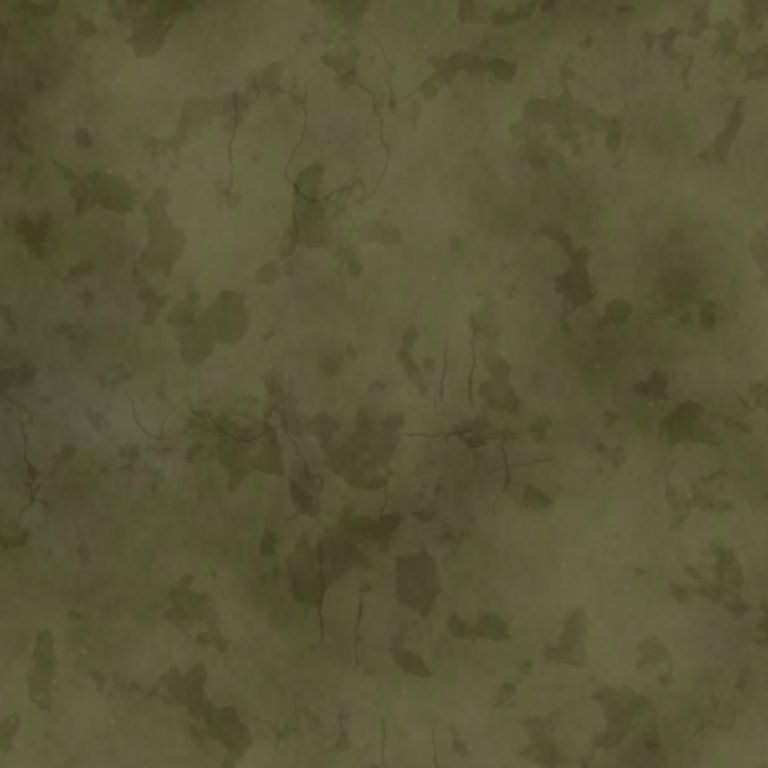
A WebGL 1 fragment shader for this texture:

```glsl
precision highp float;
uniform vec2 u_resolution;

float hash(vec2 p) {
  vec3 q = fract(vec3(p.xyx) * 0.1031);
  q += dot(q, q.yzx + 33.33);
  return fract((q.x + q.y) * q.z);
}

float noise(vec2 p) {
  vec2 cell = floor(p), f = fract(p);
  f = f * f * f * (f * (f * 6.0 - 15.0) + 10.0);
  float low = mix(hash(cell), hash(cell + vec2(1.0, 0.0)), f.x);
  float high = mix(hash(cell + vec2(0.0, 1.0)), hash(cell + 1.0), f.x);
  return mix(low, high, f.y);
}

// Rotated octaves, centred on zero
float fbm(vec2 p) {
  float sum = 0.0, weight = 0.5;
  for (int i = 0; i < 5; i++) {
    sum += weight * (noise(p) - 0.5);
    p = mat2(1.6, 1.2, -1.2, 1.6) * p + 17.3;
    weight *= 0.5;
  }
  return sum;
}

// Faint broken hairlines along the level line of a noise field
float hairlines(vec2 p) {
  float ridge = abs(fbm(p * vec2(9.0, 6.0) + 71.0));
  float patches = smoothstep(0.02, 0.2, fbm(p * 5.0 + 113.0));
  return patches * (1.0 - smoothstep(0.0, 0.025, ridge));
}

// Short wandering cracks, mostly upright
float cracks(vec2 p) {
  float depth = 0.0;
  for (int i = 0; i < 9; i++) {
    float id = float(i) + 3.0;
    vec2 centre = vec2(0.3 + 0.65 * hash(vec2(id, 1.7)), 0.15 + 0.8 * hash(vec2(id, 5.3)));
    vec2 d = p - centre;
    if (i > 6) d = d.yx;
    d.x += 0.025 * fbm(vec2(d.y * 22.0, id * 9.0)) + d.y * 0.2 * (hash(vec2(id, 8.1)) - 0.5);
    float reach = 0.04 + 0.06 * hash(vec2(id, 11.9));
    float width = 0.002 + 0.002 * noise(vec2(d.y * 40.0, id));
    float line = 1.0 - smoothstep(0.0, width * 1.6, abs(d.x));
    float ends = 1.0 - smoothstep(reach * 0.6, reach, abs(d.y));
    depth = max(depth, line * ends * (0.3 + noise(vec2(d.y * 30.0, id + 40.0))));
  }
  return depth;
}

// Small ragged dark stains
float stains(vec2 p) {
  float depth = 0.0;
  float ragged = fbm(p * 28.0 + 9.0);
  for (int i = 0; i < 9; i++) {
    float id = float(i) + 21.0;
    vec2 d = p - vec2(hash(vec2(id, 2.3)), hash(vec2(id, 6.1)));
    float size = 0.008 + 0.022 * hash(vec2(id, 9.7));
    d.y *= mix(0.5, 1.1, hash(vec2(id, 14.2)));
    float r = length(d) / size + 1.8 * ragged;
    depth = max(depth, (1.0 - smoothstep(0.2, 1.3, r)) * (0.5 + 0.5 * hash(vec2(id, 3.9))));
  }
  return depth;
}

// A few tiny pale flecks
float flecks(vec2 p) {
  vec2 cell = floor(p * 24.0);
  vec2 offset = 0.3 + 0.4 * vec2(hash(cell + 31.0), hash(cell + 57.0));
  float dotShape = 1.0 - smoothstep(0.03, 0.13, length(fract(p * 24.0) - offset));
  return dotShape * step(0.97, hash(cell + 83.0));
}

void main() {
  vec2 p = gl_FragCoord.xy / min(u_resolution.x, u_resolution.y);
  vec2 warped = p + 0.05 * vec2(fbm(p * 7.0 + 4.0), fbm(p * 7.0 + 29.0));

  // Cloudy grime, mottling and upright grain
  float cloud = fbm(warped * 3.6 + 12.0);
  float mottle = fbm(warped * vec2(15.0, 13.0) + 45.0);
  float grain = noise(p * vec2(150.0, 65.0)) - 0.5;
  float speckle = noise(p * 95.0 + 7.0) - 0.5;
  float shade = 0.65 + 1.25 * cloud + 0.5 * mottle + 0.1 * grain + 0.09 * speckle;
  shade += 0.16 * (p.x - 0.5);
  shade -= 0.3 * smoothstep(0.06, 0.2, fbm(warped * 20.0 + 90.0));
  shade -= 0.22 * hairlines(p) + 0.32 * cracks(p) + 0.36 * stains(p);
  shade += 0.25 * flecks(p);

  // Compress the highlights so the pale areas stay even
  shade = clamp(shade, 0.0, 1.3);
  shade -= 0.35 * max(shade - 0.75, 0.0);
  vec3 colour = mix(vec3(0.265, 0.243, 0.135), vec3(0.426, 0.408, 0.287), shade);

  // Cool film at the left and slight warm and green drifts
  float film = (1.0 - smoothstep(0.0, 0.35, length((p - vec2(0.03, 0.45)) * vec2(1.0, 1.4))));
  colour += film * (0.6 + 2.0 * mottle) * vec3(-0.012, 0.012, 0.035);
  float drift = fbm(p * 18.0 + 150.0);
  colour += drift * vec3(0.02, -0.012, 0.035);
  gl_FragColor = vec4(colour, 1.0);
}
```
